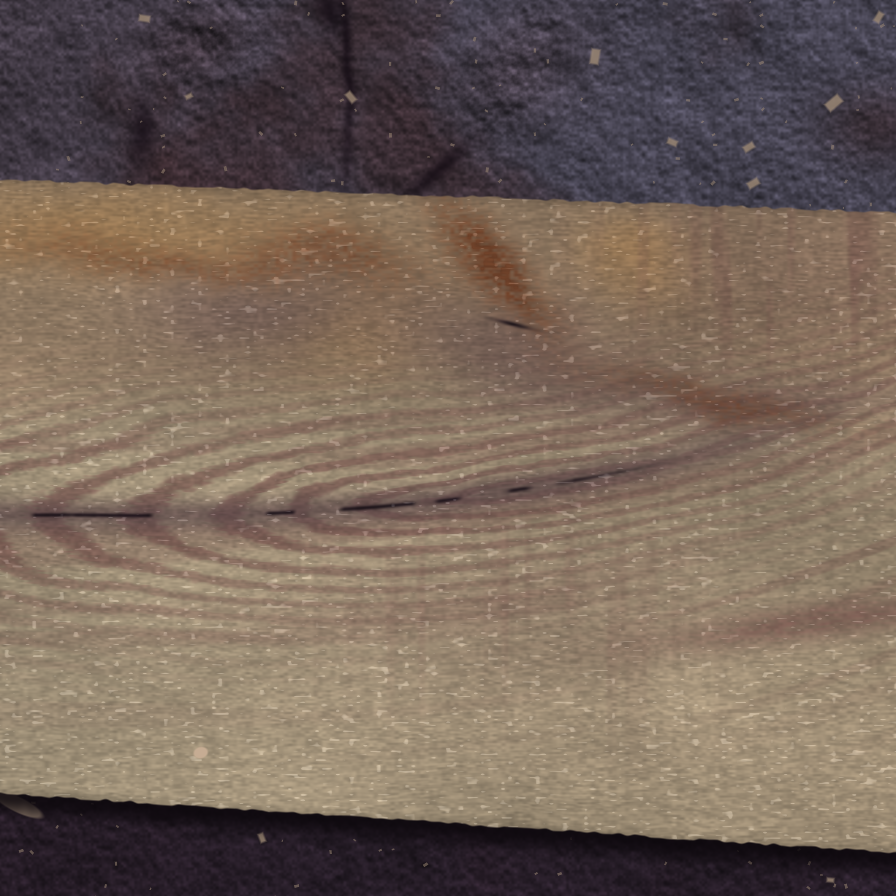
Give the GLSL for this texture, as a WebGL 1 fragment shader.

```glsl
precision highp float;
// A sawn wooden board with knotty, curving grain lying on dark rough ground.
uniform vec2 u_resolution;

const vec3 PALE = vec3(0.65, 0.59, 0.49);
const vec3 TAN = vec3(0.56, 0.47, 0.38);
const vec3 ROSE = vec3(0.43, 0.3, 0.28);
const vec3 RUST = vec3(0.38, 0.2, 0.11);
const vec3 OCHRE = vec3(0.64, 0.49, 0.31);
const vec3 MAUVE = vec3(0.34, 0.26, 0.27);
const vec3 SLATE = vec3(0.27, 0.26, 0.315);
const vec3 EARTH = vec3(0.21, 0.145, 0.16);
const vec3 SOIL = vec3(0.14, 0.1, 0.14);
const vec3 SHADOW = vec3(0.075, 0.045, 0.075);
const vec3 CHIP = vec3(0.62, 0.54, 0.46);
const vec2 TOP_EDGE = vec2(0.7995, -0.0365);  // height at left, slope
const vec2 BOTTOM_EDGE = vec2(0.1146, -0.0665);
const float RING_COUNT = 5.5;

float hash(vec2 p) {
  return fract(sin(dot(p, vec2(127.1, 311.7))) * 43758.5453);
}

float noise(vec2 p) {
  vec2 i = floor(p), f = fract(p);
  f = f * f * (3.0 - 2.0 * f);
  return mix(mix(hash(i), hash(i + vec2(1, 0)), f.x),
             mix(hash(i + vec2(0, 1)), hash(i + 1.0), f.x), f.y);
}

float fbm(vec2 p) {
  float sum = 0.0, amp = 0.5;
  for (int i = 0; i < 5; i++) {
    sum += amp * noise(p);
    p = mat2(1.6, 1.2, -1.2, 1.6) * p + 7.3;
    amp *= 0.5;
  }
  return sum;
}

vec2 turn(vec2 p, float a) {
  float c = cos(a), s = sin(a);
  return vec2(c * p.x + s * p.y, c * p.y - s * p.x);
}

float bell(float x) { return exp(-x * x); }

// Soft elliptical patch: centre, radii, angle
float blob(vec2 p, float x, float y, float rx, float ry, float angle) {
  return bell(length(turn(p - vec2(x, y), angle) / vec2(rx, ry)));
}

// Sparse rotated wood chips, one candidate per cell
float chips(vec2 p, float cells) {
  vec2 id = floor(p * cells), q = fract(p * cells) - 0.5;
  q = turn(q + 0.15 - 0.3 * hash(id + 5.7), 6.3 * hash(id + 3.1));
  float size = mix(0.07, 0.2, hash(id + 1.9));
  float d = max(abs(q.x) - size, abs(q.y) - size * 0.55);
  return step(0.92, hash(id)) * (1.0 - smoothstep(-0.03, 0.05, d));
}

float groundHeight(vec2 p, float rough) {
  return fbm(p * 13.0) + rough * 0.8 * fbm(p * 38.0) + 0.12 * noise(p * 150.0);
}

vec3 ground(vec2 p) {
  float rough = blob(p, 0.23, 0.95, 0.09, 0.06, 0.4) + blob(p, 0.57, 0.92, 0.11, 0.07, 0.6);
  float relief = groundHeight(p, rough) - groundHeight(p + vec2(0.002, 0.005), rough);
  float red = smoothstep(0.42, 0.68, fbm(p * 5.0 + 4.0)) * 0.7 + 0.35 * rough
            + 0.6 * blob(p, 0.98, 0.86, 0.06, 0.04, 0.0) + 0.35 * smoothstep(0.4, 0.0, p.x);
  vec3 col = mix(SLATE, EARTH, min(red, 0.9));
  col = mix(col, SOIL, 0.9 * step(p.y, 0.4));
  col *= 1.0 + clamp(relief * 2.8, -0.65, 0.6);
  col *= 0.84 + 0.32 * noise(p * 330.0);
  // Crevices
  vec2 q = p + 0.012 * (noise(p * 28.0) - 0.5);
  float cleft = blob(q, 0.388, 0.92, 0.006, 0.13, 0.0) + blob(q, 0.37, 0.99, 0.015, 0.03, 0.0)
              + blob(q, 0.16, 0.855, 0.013, 0.03, 0.0) + blob(q, 0.49, 0.81, 0.04, 0.009, 0.7);
  col = mix(col, SHADOW, min(cleft, 1.0) * 0.75);
  float debris = max(chips(p, 22.0), 0.65 * chips(p + 0.37, 75.0));
  debris = max(debris, smoothstep(0.4, 0.6, blob(p, 0.02, 0.102, 0.036, 0.01, -0.45)));
  return mix(col, CHIP, debris * 0.8);
}

vec3 board(vec2 p) {
  float warp = fbm(p * vec2(5, 9)) - 0.5;
  float flecks = noise(p * vec2(95, 420) + warp * 8.0);
  float pores = noise(p * vec2(210, 290));
  float upper = smoothstep(0.49, 0.61, p.y + 0.06 * warp);
  vec3 col = mix(PALE, TAN, 0.85 * upper + 0.25 * (1.0 - upper) * p.x);
  col *= 0.96 + 0.3 * warp;

  // Nested grain curves closing at the left around the seam
  float seam = p.y - 0.425 - 0.14 * p.x * p.x * p.x + 0.008 * warp;
  float ring = length(vec2(min(p.x - 0.48, 0.0) / 0.46, seam / 0.105)) + 0.3 * warp;
  float wave = 0.5 + 0.5 * sin(6.283 * ring * RING_COUNT + 3.0 * noise(p * vec2(4, 20)));
  float band = smoothstep(0.35, 0.95, wave + 0.5 * flecks - 0.25);
  float reach = bell(seam / 0.115) * mix(1.0, 0.55, smoothstep(0.3, 0.9, p.x));
  col = mix(col, ROSE, band * reach * 0.72);
  float layers = smoothstep(0.5, 0.8, noise(vec2(p.x * 2.0, seam * 65.0)));
  col = mix(col, ROSE, layers * (1.0 - upper) * smoothstep(0.1, 0.4, p.y) * 0.3);
  col = mix(col, ROSE, blob(p, 0.92, 0.307, 0.19, 0.02, 0.13) * (0.45 + 0.4 * flecks));

  // Stains around the knot
  vec2 q = p + 0.06 * vec2(warp, fbm(p * 11.0) - 0.5);
  float gold = blob(q, 0.12, 0.74, 0.25, 0.045, 0.0) + blob(q, 0.7, 0.71, 0.06, 0.035, -0.3)
             + 0.6 * blob(q, 0.4, 0.63, 0.09, 0.05, 0.4);
  float dusk = blob(q, 0.28, 0.645, 0.12, 0.05, 0.0) + blob(q, 0.58, 0.61, 0.16, 0.055, -0.3)
             + 0.8 * blob(q, 0.84, 0.56, 0.16, 0.025, 0.0);
  float rust = blob(q, 0.55, 0.71, 0.085, 0.027, -0.85) + 0.5 * (blob(q, 0.37, 0.715, 0.1, 0.03, -0.1)
             + blob(q, 0.17, 0.71, 0.16, 0.023, -0.1) + blob(q, 0.8, 0.56, 0.13, 0.02, -0.2));
  col = mix(col, OCHRE, min(gold, 1.0) * 0.6);
  col = mix(col, MAUVE, min(dusk, 1.0) * 0.5);
  col = mix(col, RUST, min(rust * (0.35 + 0.9 * pores), 0.85));

  // Vertical saw marks
  float saw = smoothstep(0.45, 0.85, noise(p * vec2(85, 5)));
  float sawn = blob(p, 0.92, 0.7, 0.22, 0.1, 0.0) + 0.55 * blob(p, 0.58, 0.31, 0.2, 0.11, 0.0);
  col = mix(col, ROSE, sawn * (0.22 + 0.4 * saw));

  // Dark seam, cracks and fine pores
  col = mix(col, MAUVE, 0.7 * bell(seam / 0.018) * smoothstep(1.1, 0.6, p.x));
  float split = bell(seam / 0.0025) * smoothstep(0.3, 0.65, noise(vec2(p.x * 38.0, 2.0)));
  split = split * smoothstep(0.8, 0.58, p.x) + blob(p, 0.573, 0.638, 0.022, 0.0025, -0.25);
  col = mix(col, SHADOW, min(split, 1.0) * 0.8);
  col *= 0.86 + 0.16 * flecks + 0.14 * pores;
  col += 0.13 * smoothstep(0.76, 0.95, noise(p * vec2(130, 310) + 40.0));
  return mix(col, CHIP * 1.25, smoothstep(0.3, 0.6, blob(p, 0.224, 0.16, 0.009, 0.007, 0.3)));
}

void main() {
  vec2 p = gl_FragCoord.xy / u_resolution;
  float soft = 1.2 / u_resolution.y;
  float ragged = 0.003 * (noise(vec2(p.x * 110.0, 1.0)) - 0.5);
  float above = TOP_EDGE.x + TOP_EDGE.y * p.x + ragged - p.y;
  float below = p.y - BOTTOM_EDGE.x - BOTTOM_EDGE.y * p.x + ragged;
  float inside = min(above, below);
  float shade = smoothstep(-0.035, -0.004, below) * step(p.y, 0.4);
  vec3 base = mix(ground(p), SHADOW * 0.6, shade * 0.85);
  vec3 wood = board(p) * mix(0.9, 1.0, smoothstep(0.0, 0.012, inside));
  gl_FragColor = vec4(mix(base, wood, smoothstep(-soft, soft, inside)), 1.0);
}
```
